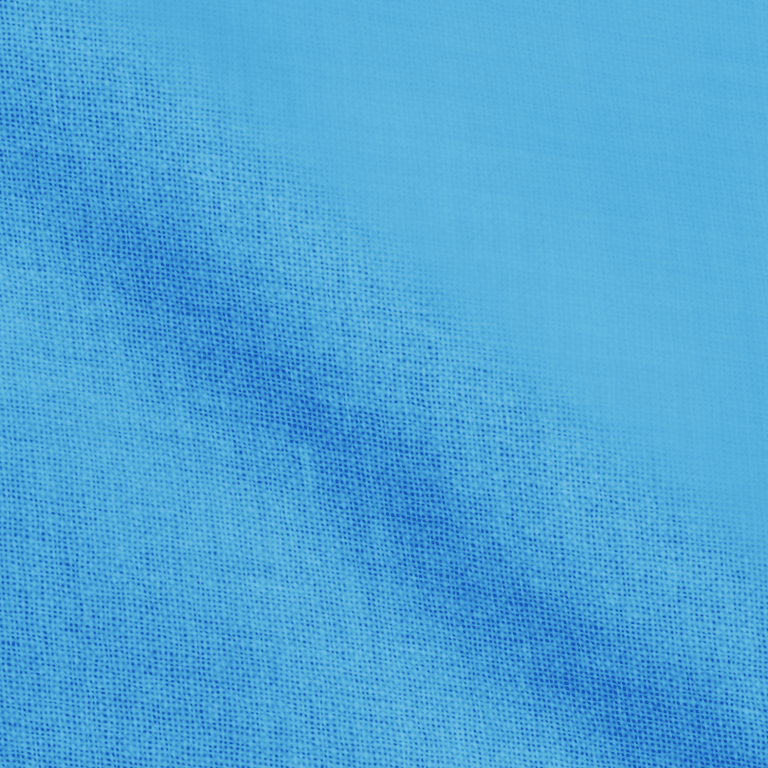
This texture is drawn by a WebGL 2 fragment shader. Its source:

```glsl
#version 300 es
precision highp float;
// Blue plain-weave linen with a soft diagonal fold, sharp in front and blurred behind.

#define THREADS 146.0      // threads across the canvas
#define DEEP vec3(0.11, 0.38, 0.75)
#define PALE vec3(0.40, 0.73, 0.88)
#define FOLD_SLOPE 0.826   // descent of the fold edge
#define FOLD_TOP 1.125     // height of the fold edge at the left border
#define BASE_TONE 0.82
#define VALLEY_DEPTH 0.40
#define HOLE_DEPTH 0.62
#define FLOAT_LIGHT 0.11   // relief of the over-and-under crossings
#define STREAKS 0.24       // uneven brightness of single threads
#define GRAIN 0.24         // roughness of the fibres

uniform vec2 u_resolution;
out vec4 fragColor;

const float TAU = 6.2831853;

float hash(vec2 p) {
    vec3 q = fract(p.xyx * vec3(0.1031, 0.1030, 0.0973));
    q += dot(q, q.yzx + 33.33);
    return fract((q.x + q.y) * q.z);
}

float noise(vec2 p) {
    vec2 i = floor(p), f = fract(p);
    f = f * f * (3.0 - 2.0 * f);
    return mix(mix(hash(i), hash(i + vec2(1, 0)), f.x),
               mix(hash(i + vec2(0, 1)), hash(i + vec2(1, 1)), f.x), f.y);
}

float bell(float x, float center, float width) {
    float k = (x - center) / width;
    return exp(-k * k);
}

// Broad light and shade; depth is the height below the fold edge.
float foldTone(vec2 uv, float depth) {
    float tone = BASE_TONE;
    tone -= 0.13 * bell(depth, -0.05, 0.07) * (1.0 - smoothstep(0.15, 0.6, uv.x));
    tone += 0.06 * bell(depth, -0.12, 0.12) * smoothstep(0.3, 0.6, uv.x);
    tone -= 0.06 * smoothstep(-0.02, 0.06, depth);
    float valley = 0.30 + 0.085 * uv.x;
    float valleyWidth = depth < valley ? 0.13 : 0.14;
    tone -= VALLEY_DEPTH * bell(depth, valley, valleyWidth) * mix(0.75, 1.0, smoothstep(0.0, 0.35, uv.x));
    tone -= 0.20 * smoothstep(0.58, 0.88, depth);
    tone -= 0.07 * smoothstep(0.7, 1.0, uv.x) * smoothstep(-0.45, -0.1, depth);
    return tone + 0.06 * (noise(uv * 5.0 + 7.0) - 0.5);
}

// Thread coordinates: x counts upright threads, y counts level ones.
vec2 threadSpace(vec2 uv, float depth) {
    vec2 p = vec2(dot(uv, vec2(0.995, 0.09)), dot(uv, vec2(0.15, 0.99)));
    p += 0.005 * sin(depth * 7.0) * vec2(1.0, 0.8);
    p += 0.005 * (vec2(noise(uv * 4.0), noise(uv * 4.0 + 31.0)) - 0.5);
    p *= THREADS;
    vec2 wobble = vec2(noise(p * vec2(0.6, 0.25)), noise(p * vec2(0.25, 0.6) + 57.0));
    return p + 0.5 * (wobble - 0.5);
}

// Tone of the weave around zero: gaps, raised crossings and grain.
float weaveTone(vec2 p) {
    vec2 gap = 0.5 + 0.5 * cos(TAU * p);
    float openness = 0.45 + 1.1 * noise(p * 0.9 + 90.0);
    float hole = gap.x * gap.y * openness;

    // The upper thread of each crossing shows its own two edges.
    float crossing = sin(0.5 * TAU * p.x) * sin(0.5 * TAU * p.y);
    float edge = mix(gap.y, gap.x, smoothstep(-0.5, 0.5, crossing));
    float grain = noise(p * 1.5 + 13.0) - 0.5;
    return HOLE_DEPTH * (0.25 - hole) + FLOAT_LIGHT * (crossing + 0.35 - edge) + GRAIN * grain;
}

// Long uneven bands running along both thread directions.
float streakTone(vec2 p) {
    float upright = noise(p * vec2(0.9, 0.06) + 5.0) + 0.4 * noise(p * vec2(0.25, 0.015) + 41.0);
    float level = noise(p * vec2(0.06, 0.9) + 23.0) + 0.4 * noise(p * vec2(0.015, 0.25) + 67.0);
    return 0.5 * (upright + level) - 0.7;
}

// Rare thick, pale pieces of yarn.
float slubTone(vec2 p) {
    float upright = noise(p * vec2(0.8, 0.16) + 111.0);
    float level = noise(p * vec2(0.16, 0.8) + 151.0);
    return smoothstep(0.86, 0.98, max(upright, level));
}

void main() {
    vec2 uv = gl_FragCoord.xy / u_resolution;
    float depth = FOLD_TOP - FOLD_SLOPE * uv.x - uv.y;
    depth += 0.012 * sin(uv.x * 7.0);

    // Focus grows from the blurred fold edge into the front cloth.
    float focus = smoothstep(-0.03, 0.12, depth);
    focus *= 1.0 - 0.3 * bell(depth, 0.6, 0.13) * (1.0 - smoothstep(0.1, 0.5, uv.x));

    vec2 p = threadSpace(uv, depth);
    float tone = foldTone(uv, depth);
    tone += weaveTone(p) * mix(0.14, 1.0, focus);
    tone += streakTone(p) * STREAKS * mix(0.4, 1.0, focus);
    tone += slubTone(p) * 0.15 * mix(0.15, 1.0, focus);
    tone = clamp(tone, -0.08, 1.25);

    // Green and blue rise faster than red out of the shade.
    float rise = tone * (1.6 - 0.6 * tone);
    fragColor = vec4(mix(DEEP, PALE, vec3(tone, rise, rise)), 1.0);
}
```
